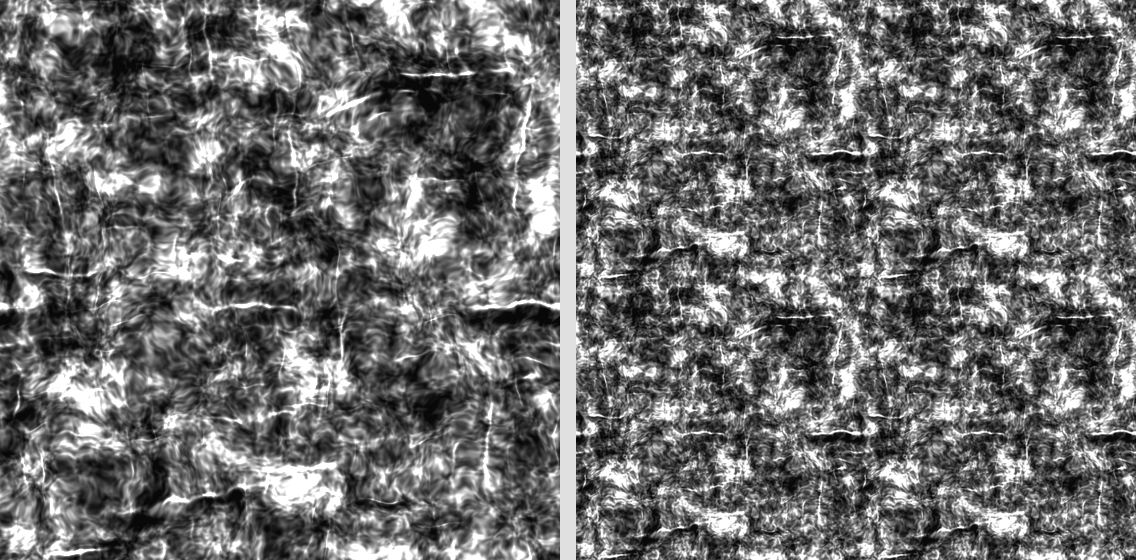
Left, the tile; right, the same tile 2 across and 2 down.
Write a WebGL 1 fragment shader that draws this texture.

```glsl
precision highp float;
uniform vec2 u_resolution;

// Tone curve: turns a bell-shaped height into skewed grey levels
const float TONE_SCALE = 0.56;
const float TONE_CURVE = 0.47;
const float TONE_FLOOR = 0.17;

// Surface
const float GRAIN_GAIN = 0.92;
const float HEIGHT_BIAS = -0.08;
const float COARSE_WARP = 0.007;
const float FINE_WARP = 0.0022;

// Cracks: cells along and across, half length, width
const vec2 CRACK_GRID = vec2(4.0, 6.0);
const vec2 SCRATCH_GRID = vec2(9.0, 14.0);
const float CRACK_LENGTH = 0.16;
const float SCRATCH_LENGTH = 0.08;
const float CRACK_WIDTH = 0.0042;
const float VEIN_WIDTH = 0.0033;
const float SCRATCH_WIDTH = 0.0022;
const float CRACK_RISE = 0.07;
const float CRACK_LIGHT = 3.0;
const float VEIN_LIGHT = 1.9;
const float SCRATCH_LIGHT = 1.1;
const float SHADE_DEPTH = 0.8;
const float SHADE_WIDTH = 0.016;

vec2 hash2(vec2 cell, float seed) {
  vec3 q = fract((cell.xyx + seed * 7.31) * vec3(0.1031, 0.1030, 0.0973));
  q += dot(q, q.yzx + 33.33);
  return fract((q.xx + q.yz) * q.zy);
}

float gradientDot(vec2 cell, vec2 offset, vec2 period, float seed) {
  float angle = 6.2832 * hash2(mod(cell, period), seed).x;
  return dot(vec2(cos(angle), sin(angle)), offset);
}

// Wrapping gradient noise, scaled to a deviation of about one
float noise(vec2 p, vec2 period, float seed) {
  vec2 q = p * period + hash2(vec2(seed), 3.0);
  vec2 i = floor(q);
  vec2 f = q - i;
  vec2 s = f * f * f * (f * (f * 6.0 - 15.0) + 10.0);
  vec2 e = vec2(1.0, 0.0);
  float low = mix(gradientDot(i, f, period, seed),
                  gradientDot(i + e, f - e, period, seed), s.x);
  float high = mix(gradientDot(i + e.yx, f - e.yx, period, seed),
                   gradientDot(i + 1.0, f - 1.0, period, seed), s.x);
  return 4.6 * mix(low, high, s.y);
}

// Scattered tapering strokes along x: x = light line, y = shade below it
vec2 strokes(vec2 p, vec2 grid, float halfLength, float width, float rise, float seed) {
  vec2 home = floor(p * grid);
  vec2 result = vec2(0.0);
  for (int j = -1; j <= 1; j++) {
    for (int i = -1; i <= 1; i++) {
      vec2 cell = home + vec2(float(i), float(j));
      vec2 id = mod(cell, grid);
      vec2 place = hash2(id, seed);
      vec2 look = hash2(id, seed + 11.0);
      vec2 d = p - (cell + place) / grid;
      float reach = halfLength * mix(0.45, 1.0, look.x);
      float across = d.y - (rise + 0.26 * (look.y - 0.5)) * d.x;
      float taper = 1.0 - smoothstep(0.35, 1.0, abs(d.x) / reach);
      float strength = taper * smoothstep(0.2, 0.9, fract(look.x * 7.0 + look.y * 5.0));
      float line = across / width;
      float shade = (across + SHADE_WIDTH * 1.2) / SHADE_WIDTH;
      result = max(result, strength * exp(-vec2(line * line, shade * shade)));
    }
  }
  return result;
}

// Blotches, crossed streaks and grain
float surface(vec2 p) {
  float h = 0.30 * noise(p, vec2(4.0, 4.0), 1.0);
  h += 0.45 * noise(p, vec2(8.0, 7.0), 2.0);
  h += 0.36 * noise(p, vec2(7.0, 26.0), 3.0);
  h += 0.36 * noise(p, vec2(22.0, 7.0), 4.0);
  h += 0.42 * noise(p, vec2(18.0, 16.0), 5.0);
  h += 0.42 * noise(p, vec2(40.0, 40.0), 6.0);
  h += 0.38 * noise(p, vec2(85.0, 85.0), 7.0);
  h += 0.20 * noise(p, vec2(140.0, 140.0), 8.0);
  return h;
}

void main() {
  vec2 uv = gl_FragCoord.xy / u_resolution;

  // Bend everything slightly so lines run ragged
  vec2 p = uv;
  p += COARSE_WARP * vec2(noise(uv, vec2(7.0), 21.0), noise(uv, vec2(7.0), 22.0));
  p += FINE_WARP * vec2(noise(uv, vec2(28.0), 23.0), noise(uv, vec2(28.0), 24.0));

  vec2 cracks = strokes(p, CRACK_GRID, CRACK_LENGTH, CRACK_WIDTH, CRACK_RISE, 31.0);
  float veins = strokes(p.yx, CRACK_GRID, CRACK_LENGTH, VEIN_WIDTH, 0.0, 32.0).x;
  float scratches = strokes(p, SCRATCH_GRID, SCRATCH_LENGTH, SCRATCH_WIDTH, CRACK_RISE, 33.0).x
                  + strokes(p.yx, SCRATCH_GRID, SCRATCH_LENGTH, SCRATCH_WIDTH, 0.0, 34.0).x;

  // Break the lines up unevenly
  float wear = clamp(0.75 + 0.35 * noise(uv, vec2(24.0), 41.0), 0.1, 1.2);
  float light = CRACK_LIGHT * cracks.x + VEIN_LIGHT * veins + SCRATCH_LIGHT * scratches;

  float height = GRAIN_GAIN * surface(p) + HEIGHT_BIAS + wear * light - SHADE_DEPTH * cracks.y;
  float grey = TONE_SCALE * exp(TONE_CURVE * height) - TONE_FLOOR;
  gl_FragColor = vec4(vec3(clamp(grey, 0.03, 1.0)), 1.0);
}
```
